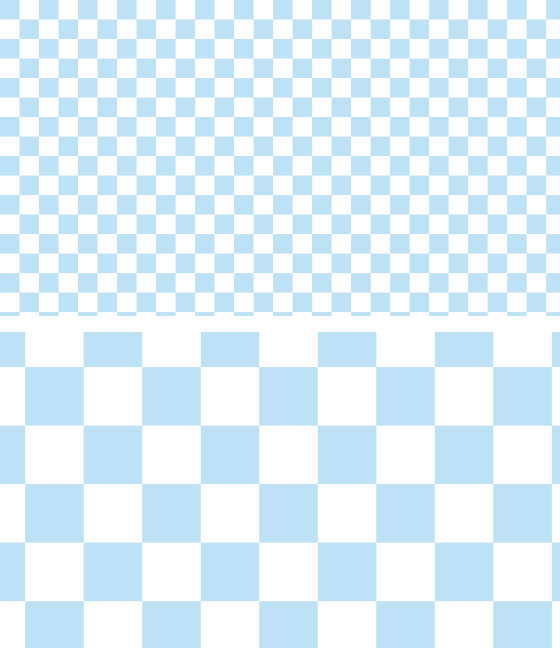
Top, the full canvas; bottom, a detail of the centre.
Write a Shadertoy shader that draws this pattern.

```glsl
// Flat two-colour checkerboard of pale blue and white squares, anchored at the
// top left corner so the last column and row are cut off by the canvas edge.
// Each axis is a box-filtered square wave; their product gives the checks.

#define CELLS_DOWN 16.2
#define BLUE  vec3(0.741, 0.882, 0.961)
#define WHITE vec3(1.0)

// Square wave of period 2 per axis: +1 on even cells, -1 on odd ones,
// averaged over a pixel of the given width in cells.
vec2 squareWave(vec2 cell, float pixelWidth) {
    vec2 edgeDistance = 0.5 - abs(mod(cell - 0.5, 2.0) - 1.0);
    // Even cells are centred on 0.5, where the triangle is at its minimum.
    return clamp(-2.0 * edgeDistance / pixelWidth, -1.0, 1.0);
}

void mainImage(out vec4 fragColor, in vec2 fragCoord) {
    // Cell coordinates, measured right and down from the top left corner
    float pixelWidth = CELLS_DOWN / iResolution.y;
    vec2 cell = vec2(fragCoord.x, iResolution.y - fragCoord.y) * pixelWidth;

    // Blue where both axes agree in parity
    vec2 wave = squareWave(cell, pixelWidth);
    float blueCover = 0.5 + 0.5 * wave.x * wave.y;

    fragColor = vec4(mix(WHITE, BLUE, blueCover), 1.0);
}
```
